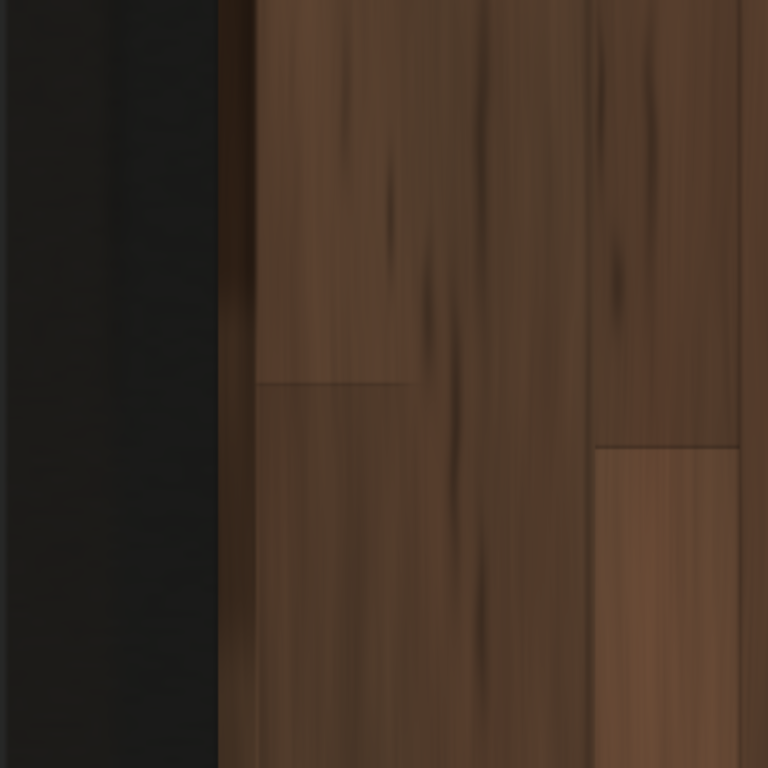
Write a three.js fragment shader that draws this texture.

```glsl
// Dark matte panel beside brown wooden planks, with a shaded strip between.
// Stretched value noise makes the grain; soft spindles add dark streaks,
// and each plank gets its own tone above and below its butt joint.

varying vec2 vUv;

const vec3 PANEL = vec3(0.110, 0.105, 0.095);
const vec3 PANEL_COOL = vec3(0.100, 0.101, 0.096);
const vec3 PANEL_RIM = vec3(0.150, 0.152, 0.150);
const vec3 STRIP_DARK = vec3(0.165, 0.112, 0.075);
const vec3 STRIP_LIGHT = vec3(0.265, 0.195, 0.140);
const vec3 WOOD = vec3(0.322, 0.239, 0.174);
const vec3 WOOD_RED = vec3(0.345, 0.235, 0.170);

const float PANEL_EDGE = 0.284;
const float STRIP_EDGE = 0.335;
const vec3 PLANK_EDGES = vec3(0.560, 0.775, 0.963);
const float LEFT_JOINT = 0.500;
const float RIGHT_JOINT = 0.415;
const float SOFT = 0.0018;
const float GRAIN = 0.27;

float hash(vec2 p) {
  vec3 q = fract(vec3(p.xyx) * 0.1031);
  q += dot(q, q.yzx + 33.33);
  return fract((q.x + q.y) * q.z);
}

float noise(vec2 p) {
  vec2 i = floor(p), f = fract(p);
  f = f * f * (3.0 - 2.0 * f);
  return mix(mix(hash(i), hash(i + vec2(1, 0)), f.x),
             mix(hash(i + vec2(0, 1)), hash(i + vec2(1, 1)), f.x), f.y);
}

float edge(float at, float x) {
  return smoothstep(at - SOFT, at + SOFT, x);
}

float line(float at, float width, float x) {
  float d = (x - at) / width;
  return exp(-d * d);
}

// Layered vertical fibres, centred on zero
float grain(vec2 p) {
  p.x += 0.012 * (noise(p * vec2(9.0, 3.0)) - 0.5);
  float sum = 0.0, weight = 0.40;
  vec2 scale = vec2(24.0, 1.6);
  for (int i = 0; i < 4; i++) {
    sum += weight * (noise(p * scale + float(i) * 17.3) - 0.5);
    scale *= vec2(2.1, 1.7);
    weight *= 0.72;
  }
  return sum;
}

// Dark spindle: centre, half width, half length
float streak(vec2 p, vec2 centre, float width, float len) {
  float wobble = 0.008 * (noise(vec2(centre.x * 90.0, p.y * 11.0)) - 0.5);
  return line(centre.x + wobble, width, p.x) * line(centre.y, len, p.y);
}

vec3 panel(vec2 p) {
  vec3 c = mix(PANEL, PANEL_COOL, smoothstep(0.13, 0.17, p.x));
  c *= 1.0 - 0.10 * line(0.150, 0.018, p.x) * smoothstep(0.3, 0.8, p.y);
  c *= 1.0 - 0.12 * smoothstep(0.275, PANEL_EDGE, p.x);
  c *= 1.0 + 0.05 * (noise(p * vec2(40.0, 90.0)) - 0.5);
  return mix(PANEL_RIM, c, smoothstep(0.003, 0.013, p.x));
}

vec3 strip(vec2 p, float fibre) {
  float light = 0.5 * smoothstep(0.66, 0.55, p.y) + 0.5 * smoothstep(0.24, 0.08, p.y);
  vec3 c = mix(STRIP_DARK, STRIP_LIGHT, light) * (1.0 + 0.4 * fibre);
  return c * (1.0 - 0.20 * line(0.325, 0.010, p.x) * smoothstep(0.1, 0.7, p.y));
}

vec3 planks(vec2 p, float fibre) {
  vec3 past = vec3(edge(PLANK_EDGES.x, p.x), edge(PLANK_EDGES.y, p.x), edge(PLANK_EDGES.z, p.x));
  float aboveLeft = edge(LEFT_JOINT, p.y);
  float aboveRight = edge(RIGHT_JOINT, p.y);

  // Plank tones
  float tone = mix(0.93, 1.03, aboveLeft);
  tone = mix(tone, 0.99, smoothstep(0.50, PLANK_EDGES.x, p.x));
  tone = mix(tone, mix(1.13, 0.97, aboveRight), past.y);
  tone = mix(tone, 1.00, past.z);
  float red = 0.45 * noise(p * vec2(14.0, 2.5) + 5.0) + 0.25 * past.y;
  vec3 c = mix(WOOD, WOOD_RED, red) * tone * (1.0 + GRAIN * fibre);

  // Long dark figure in the wood
  float dark = streak(p, vec2(0.593, 0.44), 0.007, 0.16);
  dark += streak(p, vec2(0.558, 0.59), 0.009, 0.09);
  dark += streak(p, vec2(0.507, 0.72), 0.006, 0.08);
  dark += streak(p, vec2(0.628, 0.85), 0.010, 0.22);
  dark += streak(p, vec2(0.625, 0.19), 0.008, 0.12);
  dark += streak(p, vec2(0.782, 0.87), 0.006, 0.10);
  dark += streak(p, vec2(0.802, 0.63), 0.009, 0.06);
  dark += streak(p, vec2(0.845, 0.84), 0.008, 0.17);
  dark += 0.6 * streak(p, vec2(0.450, 0.86), 0.008, 0.11);
  c *= 1.0 - 0.24 * min(dark, 1.0);

  // Joints and long seams
  float leftRow = (1.0 - smoothstep(0.50, PLANK_EDGES.x, p.x));
  c *= 1.0 - 0.12 * leftRow * line(LEFT_JOINT, 0.003, p.y);
  c *= 1.0 - 0.16 * past.y * (1.0 - past.z) * line(RIGHT_JOINT + 0.003, 0.003, p.y);
  c *= 1.0 - 0.16 * line(PLANK_EDGES.y - 0.009, 0.006, p.x);
  c *= 1.0 - 0.18 * line(PLANK_EDGES.z, 0.004, p.x);
  return c * mix(0.88, 1.0, smoothstep(STRIP_EDGE, 0.365, p.x));
}

void main() {
  float fibre = grain(vUv);
  vec3 c = mix(panel(vUv), strip(vUv, fibre), edge(PANEL_EDGE, vUv.x));
  c = mix(c, planks(vUv, fibre), smoothstep(STRIP_EDGE - 0.006, STRIP_EDGE + 0.004, vUv.x));
  c *= 1.0 + 0.14 * line(STRIP_EDGE, 0.003, vUv.x) * smoothstep(0.65, 0.45, vUv.y);
  gl_FragColor = vec4(c, 1.0);
}
```
